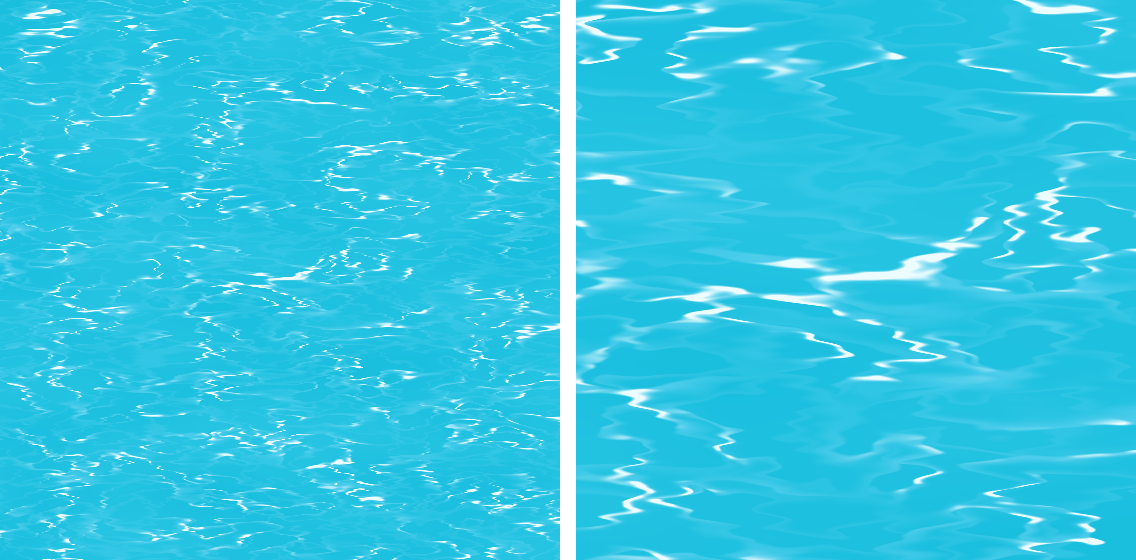
Left, the full canvas; right, a detail of the centre.
Write a three.js fragment shader that draws this texture.

```glsl
// Bright turquoise water: flat, wind-drawn ripples with small white sun glints.
// Zero lines of warped gradient noise give the crests; fine rows shift them
// sideways and break the glints into thin horizontal dashes.

varying vec2 vUv;

const vec3 DEEP_WATER = vec3(0.105, 0.748, 0.872);
const vec3 CLEAR_WATER = vec3(0.150, 0.768, 0.888);
const vec3 CREST_LIGHT = vec3(0.300, 0.802, 0.922);
const vec3 SUN_GLINT = vec3(0.930, 0.990, 1.000);

float hash(vec2 cell) {
  return fract(sin(dot(cell, vec2(127.1, 311.7))) * 43758.5453);
}

// Slope of one lattice corner, taken at an offset from it
float cornerSlope(vec2 cell, vec2 offset) {
  float angle = 6.2832 * hash(cell);
  return dot(vec2(cos(angle), sin(angle)), offset);
}

// Gradient noise centred on zero
float noise(vec2 p) {
  vec2 cell = floor(p);
  vec2 f = fract(p);
  vec2 blend = f * f * f * (f * (f * 6.0 - 15.0) + 10.0);
  vec2 right = vec2(1.0, 0.0);
  vec2 up = vec2(0.0, 1.0);
  float low = mix(cornerSlope(cell, f), cornerSlope(cell + right, f - right), blend.x);
  float high = mix(cornerSlope(cell + up, f - up), cornerSlope(cell + 1.0, f - 1.0), blend.x);
  return mix(low, high, blend.y);
}

// Ridge at height zero with a soft lower side and a crisp upper side
float crest(float height, float soft, float crisp) {
  return smoothstep(-soft, 0.0, height) * (1.0 - smoothstep(0.0, crisp, height));
}

// Bends the surface broadly, then shifts thin rows sideways
vec2 warpSurface(vec2 p) {
  vec2 bend = vec2(noise(p * vec2(5.0, 11.0) + 3.7), noise(p * vec2(6.0, 9.0) + 19.3));
  float rowShift = noise(p * vec2(13.0, 175.0) + 41.0);
  return p + bend * vec2(0.045, 0.018) + vec2(0.022 * rowShift, 0.0);
}

// One layer of ripples: x is the soft crest light, y the sun glint
vec2 ripples(vec2 p, vec2 surface, vec2 scale, float seed) {
  vec2 q = surface * scale + seed;
  float height = noise(q) + 0.4 * noise(q * 2.1 + 7.3);
  float patches = noise(surface * vec2(8.0, 19.0) + seed * 1.7);
  float dashes = smoothstep(-0.16, 0.16, noise(p * vec2(30.0, 185.0) + seed));
  float strength = 0.38 + 0.70 * smoothstep(-0.15, 0.22, patches);
  float light = crest(height, 0.19, 0.05) * strength;
  float glint = crest(height, 0.11, 0.06) * smoothstep(0.07, 0.33, patches) * dashes;
  return vec2(light, glint);
}

void main() {
  vec2 surface = warpSurface(vUv);
  vec2 wide = ripples(vUv, surface, vec2(9.0, 25.0), 11.6);
  vec2 small = ripples(vUv, surface, vec2(14.0, 39.0), 53.2);

  // Water body with broad, faint changes of depth
  float depth = 0.5 + 1.3 * noise(surface * vec2(4.0, 9.0) + 71.5);
  vec3 color = mix(DEEP_WATER, CLEAR_WATER, clamp(depth, 0.0, 1.0));

  // Soft crests first, then the glints on top
  color = mix(color, CREST_LIGHT, min(max(wide.x, 0.85 * small.x), 1.0));
  color = mix(color, SUN_GLINT, min(1.5 * max(wide.y, small.y), 1.0));

  gl_FragColor = vec4(color, 1.0);
}
```
